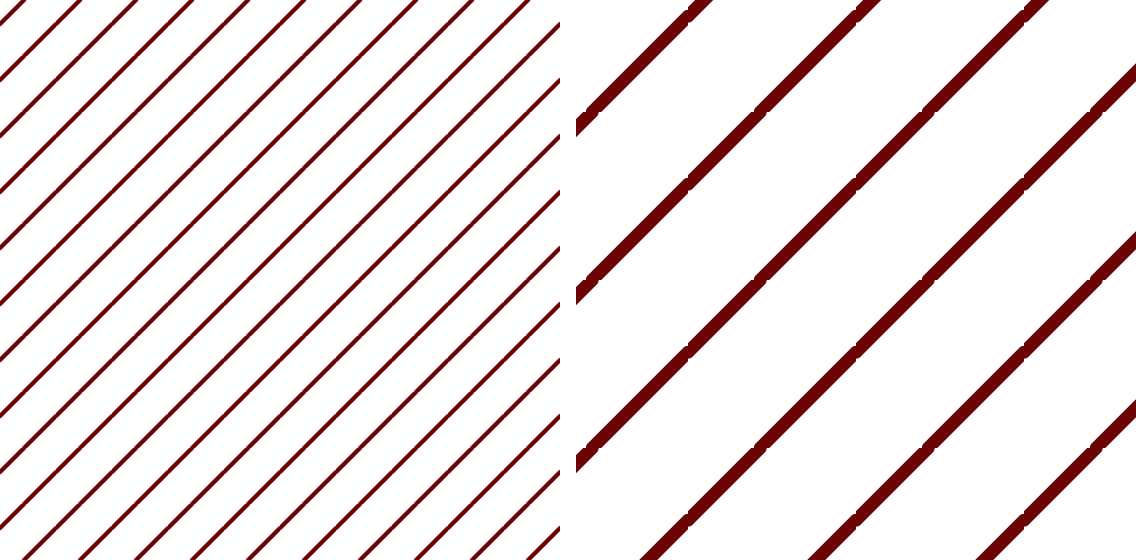
Left, the full canvas; right, a detail of the centre.
Write a three.js fragment shader that draws this pattern.

```glsl
// Thin dark red diagonal stripes on white, rising to the right.
// A square tile repeats across and down; each holds two round-ended strokes
// that meet the strokes of its neighbours, leaving tiny nicks at the joints.

#define REPEATS 10.0
#define CROSSING 0.43      // where strokes meet the tile edges, from the top left
#define HALF_WIDTH 0.0382  // half the stroke width, in tiles
#define PAPER vec3(1.0)
#define INK vec3(0.42, 0.02, 0.02)

varying vec2 vUv;

float segmentDistance(vec2 p, vec2 a, vec2 b) {
  vec2 along = b - a;
  float t = clamp(dot(p - a, along) / dot(along, along), 0.0, 1.0);
  return length(p - a - t * along);
}

void main() {
  vec2 grid = vUv * REPEATS;
  vec2 tile = fract(grid);

  // Short stroke across the top left corner, long one across the lower right
  float cornerStroke = segmentDistance(tile, vec2(0.0, 1.0 - CROSSING), vec2(CROSSING, 1.0));
  float mainStroke = segmentDistance(tile, vec2(CROSSING, 0.0), vec2(1.0, 1.0 - CROSSING));
  float edge = min(cornerStroke, mainStroke) - HALF_WIDTH;

  // Soften the edge over about one pixel, measured on the unbroken grid
  float blur = 0.6 * max(fwidth(grid.x), fwidth(grid.y));
  float ink = 1.0 - smoothstep(-blur, blur, edge);

  gl_FragColor = vec4(mix(PAPER, INK, ink), 1.0);
}
```
